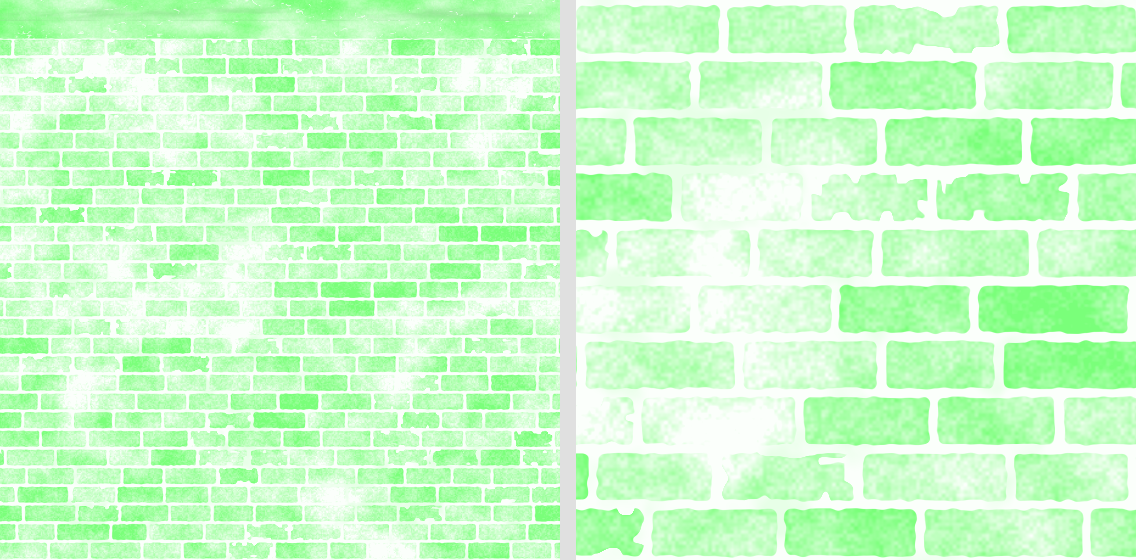
Left, the full canvas; right, a detail of the centre.
A WebGL 2 fragment shader for this texture:

```glsl
#version 300 es
precision highp float;
// Worn, pale green brick wall in 28 running courses below a stained plaster band.
// Each course has a random shift and jittered joints; every brick is a rounded box
// with a ragged edge, and layered value noise gives its fading and grain.

uniform vec2 u_resolution;
out vec4 fragColor;

const vec3 MORTAR = vec3(0.985, 1.0, 0.985);
const vec3 GREEN = vec3(0.48, 1.0, 0.48);
const vec3 SOOT = vec3(0.56, 0.86, 0.56);
const float WALL_TOP = 0.932;
const float COURSES = 28.0;
const float BRICKS = 12.0;
const float HALF_MORTAR = 0.0027;

float hash(vec2 p) {
    vec3 q = fract(vec3(p.xyx) * vec3(0.1031, 0.1030, 0.0973));
    q += dot(q, q.yzx + 33.33);
    return fract((q.x + q.y) * q.z);
}

float noise(vec2 p) {
    vec2 cell = floor(p);
    vec2 f = fract(p);
    f = f * f * (3.0 - 2.0 * f);
    float low = mix(hash(cell), hash(cell + vec2(1.0, 0.0)), f.x);
    float high = mix(hash(cell + vec2(0.0, 1.0)), hash(cell + 1.0), f.x);
    return mix(low, high, f.y);
}

float fbm(vec2 p) {
    float sum = 0.0;
    float weight = 0.533;
    for (int i = 0; i < 4; i++) {
        sum += weight * noise(p);
        p = mat2(1.6, 1.2, -1.2, 1.6) * p + 17.3;
        weight *= 0.5;
    }
    return sum;
}

float roundedBox(vec2 p, vec2 halfSize, float radius) {
    vec2 q = abs(p) - halfSize + radius;
    return length(max(q, 0.0)) + min(max(q.x, q.y), 0.0) - radius;
}

// Position of a vertical joint, in brick lengths along its course
float joint(float index, float course) {
    return index + 0.22 * (hash(vec2(mod(index, BRICKS), course + 60.0)) - 0.5);
}

// Fine speckle from two sizes of grain, centred on zero
float grain(vec2 uv) {
    return 0.6 * noise(uv * 460.0) + 0.4 * noise(uv * 210.0 + 9.0) - 0.5;
}

// Green strength of the brickwork, 0 in the mortar
float brickTone(vec2 uv, float pixel) {
    float rowHeight = WALL_TOP / COURSES;
    float course = floor(uv.y / rowHeight);
    float shift = 0.5 * mod(course, 2.0) + 0.5 * hash(vec2(course, 5.0));
    float x = uv.x * BRICKS + shift;

    // Pick the brick between the two jittered joints
    float index = floor(x);
    index -= 1.0 - step(joint(index, course), x);
    index += step(joint(index + 1.0, course), x);
    float left = joint(index, course);
    float right = joint(index + 1.0, course);
    vec2 id = vec2(mod(index, BRICKS), course);

    // Ragged outline, chipped more deeply on a few bricks
    vec2 local = vec2((x - 0.5 * (left + right)) / BRICKS, uv.y - (course + 0.5) * rowHeight);
    vec2 halfSize = 0.5 * vec2((right - left) / BRICKS, rowHeight) - HALF_MORTAR;
    float chips = step(0.8, hash(id + 31.0)) * smoothstep(0.52, 0.85, noise(uv * 110.0));
    float ragged = 0.0018 * (noise(uv * 190.0) - 0.5) + 0.006 * chips;
    float d = roundedBox(local, halfSize, 0.0035) + ragged;
    float mask = 1.0 - smoothstep(-pixel, pixel, d);

    // Own shade, cloudy stains, large bleached patches and a firmer rim
    float shade = 0.38 + 0.48 * pow(hash(id + 11.0), 1.6);
    float clouds = 0.75 * (fbm(uv * 34.0 + 20.0 * hash(id)) - 0.5);
    float bleach = 0.45 * smoothstep(0.46, 0.74, fbm(uv * vec2(7.0, 9.0) + 3.0));
    float rim = 0.09 * smoothstep(-0.004, -0.0005, d);
    float tone = shade + clouds - bleach + rim + 0.5 * grain(uv);
    float stain = 0.16 * smoothstep(0.56, 0.8, fbm(uv * 22.0 + 40.0));
    return mix(stain, clamp(tone, 0.0, 1.0), mask);
}

// Plaster band with clouds, dark streaks and pale scratches
vec3 plaster(vec2 uv) {
    float tone = 0.68 + 1.1 * (fbm(uv * vec2(14.0, 24.0) + 7.0) - 0.5) + 0.22 * grain(uv);
    vec3 color = mix(MORTAR, GREEN, clamp(tone, 0.08, 1.0));
    float streak = exp(-pow((uv.y - 0.976) / 0.009, 2.0));
    float patches = smoothstep(0.35, 0.7, fbm(uv * vec2(9.0, 60.0)));
    color = mix(color, SOOT, 0.6 * streak * patches);
    float seam = 1.0 - smoothstep(0.0005, 0.0016, abs(uv.y - 0.964));
    color = mix(color, SOOT, 0.35 * seam * noise(uv * vec2(20.0, 1.0)));
    float vein = 1.0 - smoothstep(0.0, 0.018, abs(fbm(uv * vec2(16.0, 38.0) + 50.0) - 0.5));
    float scratch = vein * smoothstep(0.5, 0.75, noise(uv * 170.0));
    return mix(color, MORTAR, 0.7 * scratch);
}

void main() {
    vec2 uv = gl_FragCoord.xy / u_resolution;
    float pixel = 0.75 / min(u_resolution.x, u_resolution.y);
    vec3 wall = mix(MORTAR, GREEN, brickTone(uv, pixel));
    float edge = WALL_TOP - 0.001 + 0.0015 * (noise(uv * 120.0) - 0.5);
    float band = smoothstep(edge - pixel, edge + pixel, uv.y);
    fragColor = vec4(mix(wall, plaster(uv), band), 1.0);
}
```
